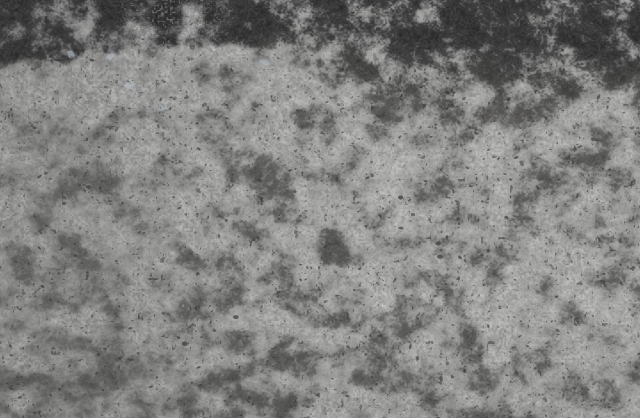
A Shadertoy shader for this texture:

```glsl
// Weathered concrete wall: pale, grainy ground with a dark crust along the top,
// soft mottled stains, pits and chips. Layered value noise drives the stains;
// a hashed grid scatters the pits, and a few broad ellipses weight the stains.

const vec3 PALE = vec3(0.640, 0.640, 0.637);
const vec3 STAIN = vec3(0.275, 0.273, 0.266);
const vec3 CRUST = vec3(0.190, 0.190, 0.190);
const vec3 CHIP = vec3(0.69, 0.72, 0.75);
const vec2 MOTTLE_SCALE = vec2(17.5, 20.5);
const float MOTTLE_GAIN = 2.6;
const float STAIN_BIAS = 0.0;
const float SPECKLE = 0.85;
const float GRAIN_AMOUNT = 0.23;

// Centre and radii of the broadest stains, in canvas heights.
const vec4 PATCHES[11] = vec4[11](
    vec4(1.454, 0.671, 0.050, 0.040), vec4(0.090, 0.263, 0.045, 0.035),
    vec4(0.279, 0.114, 0.055, 0.035), vec4(0.787, 0.412, 0.055, 0.035),
    vec4(0.687, 0.323, 0.060, 0.035), vec4(1.026, 0.233, 0.050, 0.050),
    vec4(0.618, 0.124, 0.045, 0.030), vec4(1.434, 0.193, 0.050, 0.035),
    vec4(1.374, 0.054, 0.090, 0.030), vec4(0.239, 0.552, 0.060, 0.035),
    vec4(0.428, 0.661, 0.050, 0.035));
const vec2 CHIPS[5] = vec2[5](vec2(0.170, 0.868), vec2(0.270, 0.868),
    vec2(0.308, 0.795), vec2(0.390, 0.740), vec2(0.627, 0.857));
const vec2 HOLES[5] = vec2[5](vec2(1.050, 0.418), vec2(1.054, 0.386),
    vec2(0.957, 0.528), vec2(0.442, 0.178), vec2(0.564, 0.240));

float hash(vec2 p) {
    vec3 q = fract(vec3(p.xyx) * 0.1031);
    q += dot(q, q.yzx + 33.33);
    return fract((q.x + q.y) * q.z);
}

float noise(vec2 p) {
    vec2 i = floor(p), f = fract(p);
    f = f * f * (3.0 - 2.0 * f);
    return mix(mix(hash(i), hash(i + vec2(1, 0)), f.x),
               mix(hash(i + vec2(0, 1)), hash(i + vec2(1, 1)), f.x), f.y);
}

// Five rotated octaves, normalised to a mean of one half.
float fbm(vec2 p) {
    float sum = 0.0, total = 0.0, amp = 0.5;
    for (int i = 0; i < 5; i++) {
        sum += amp * noise(p);
        total += amp;
        p = mat2(1.6, 1.2, -1.2, 1.6) * p + 17.3;
        amp *= 0.62;
    }
    return sum / total;
}

// Soft elliptical weight: 1 at the centre, fading outward.
float blob(vec2 p, vec2 centre, vec2 radii) {
    vec2 d = (p - centre) / radii;
    return exp(-dot(d, d));
}

// One jittered, ragged fleck per grid cell, kept where the hash allows.
float pits(vec2 p, float cells, float share, float ragged) {
    vec2 g = p * cells, id = floor(g);
    vec2 centre = 0.3 + 0.4 * vec2(hash(id + 3.1), hash(id + 8.7));
    float turn = 6.283 * hash(id + 61.8);
    vec2 d = fract(g) - centre;
    d = mat2(cos(turn), -sin(turn), sin(turn), cos(turn)) * d * vec2(1.0, 1.0);
    d.y *= 1.8;
    float radius = mix(0.08, 0.24, hash(id + 21.4)) * (0.5 + ragged);
    float edge = 1.2 * cells / iResolution.y;
    return step(hash(id + 40.2), share)
         * (1.0 - smoothstep(radius - edge, radius + edge, length(d)));
}

// Crust coverage: crisp lower edge at left, ragged and lower at right.
float crust(vec2 p) {
    float edge = mix(0.835, 0.882, smoothstep(0.0, 0.35, p.x))
               - 0.085 * smoothstep(0.62, 1.1, p.x);
    float soft = mix(0.018, 0.11, smoothstep(0.55, 0.8, p.x));
    float wobble = (fbm(p * 13.0 + 5.0) - 0.5) * 0.08;
    return smoothstep(-soft, soft, p.y - edge + wobble);
}

void mainImage(out vec4 fragColor, in vec2 fragCoord) {
    vec2 p = fragCoord / iResolution.y;
    float fine = noise(p * 235.0 + 9.0);
    float grain = 0.65 * fine + 0.35 * noise(p * 115.0);
    vec2 warp = 0.03 * vec2(noise(p * 14.0), noise(p * 14.0 + 40.0));

    // Ground: dimmer at left and toward the lower edge
    float light = mix(0.91, 1.03, smoothstep(0.0, 0.9, p.x));
    light *= mix(0.95, 1.0, smoothstep(0.0, 0.3, p.y));
    light += 0.16 * (fbm(p * 28.0 + 70.0) - 0.5);
    vec3 color = PALE * light;

    // Stain density: mottling, broad patches, crust and a cleaner left area
    float band = crust(p);
    float worn = smoothstep(0.28, 0.31, p.x) * (1.0 - smoothstep(0.51, 0.56, p.x));
    float clean = blob(p, vec2(0.22, 0.77), vec2(0.28, 0.11));
    float weight = 0.0;
    for (int i = 0; i < 11; i++)
        weight = max(weight, blob(p + warp - 0.015, PATCHES[i].xy, PATCHES[i].zw));
    float field = MOTTLE_GAIN * (fbm((p + 0.6 * warp) * MOTTLE_SCALE) - 0.5) + STAIN_BIAS;
    field += 0.36 * weight - 0.45 * clean * (1.0 - band);
    field += 0.10 * smoothstep(0.8, 1.4, p.x) * smoothstep(0.5, 0.8, p.y);
    field += band * (0.55 - 0.12 * worn);
    field -= 0.5 * blob(p, vec2(0.20, 0.92), vec2(0.022, 0.045));
    float stain = smoothstep(-0.25, 0.78, field + SPECKLE * (grain - 0.5));
    float opacity = mix(mix(0.74, 0.86, smoothstep(0.1, 0.7, p.x)), 0.96, band);
    color = mix(color, mix(STAIN, CRUST, band), stain * opacity);

    // Grain, and pale flecks on the worn strip
    color += GRAIN_AMOUNT * (grain - 0.5) * mix(1.0, 0.65, stain);
    color += 0.16 * worn * band * smoothstep(0.55, 0.95, fine);

    // Pits, larger holes and bright chips
    float dark = max(pits(p, 80.0, 0.12, grain), pits(p + 2.7, 42.0, 0.06, grain));
    dark = max(dark, 0.8 * smoothstep(0.76, 0.9, 0.75 * noise(p * 72.0 + 31.0) + 0.25 * fine));
    for (int i = 0; i < 5; i++) {
        float hole = blob(p + warp * 0.2 - 0.003, HOLES[i], vec2(0.008, 0.006));
        dark = max(dark, smoothstep(0.3, 0.7, hole));
        float chip = blob(p + warp * 0.5 - 0.008, CHIPS[i], vec2(0.016, 0.011));
        color = mix(color, CHIP, 0.7 * smoothstep(0.3, 0.9, chip + 0.6 * (grain - 0.5)));
    }
    color = mix(color, CRUST, 0.65 * dark);
    fragColor = vec4(clamp(color, 0.0, 1.0), 1.0);
}
```
